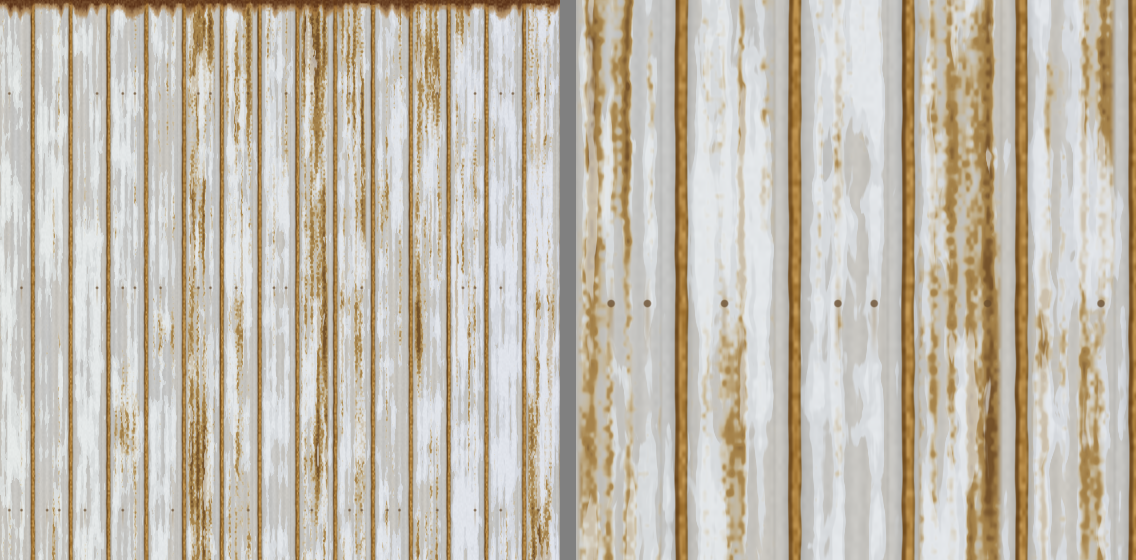
Left, the full canvas; right, a detail of the centre.
Give the GLSL for this texture, as a WebGL 2 fragment shader.

```glsl
#version 300 es
precision highp float;
// Weathered corrugated metal wall: peeling white paint, rusty seams and streaks.
uniform vec2 u_resolution;
out vec4 outColor;

float hash(vec2 p) {
  return fract(sin(dot(p, vec2(127.1, 311.7))) * 43758.5453);
}

float noise(vec2 p) {
  vec2 i = floor(p), f = fract(p);
  f = f * f * (3.0 - 2.0 * f);
  return mix(mix(hash(i), hash(i + vec2(1, 0)), f.x),
             mix(hash(i + vec2(0, 1)), hash(i + vec2(1, 1)), f.x), f.y);
}

float fbm(vec2 p) {
  float sum = 0.0, amp = 0.52;
  for (int i = 0; i < 4; i++) {
    sum += amp * noise(p);
    p = p * 2.07 + 17.3;
    amp *= 0.53;
  }
  return sum / 1.02;
}

// Rust level of each panel, left to right
const float wear[15] = float[15](0.0, 0.05, 0.1, 0.3, 0.2, 0.95, 0.6, 0.3,
                                 1.0, 0.6, 0.2, 0.85, 0.55, 0.15, 0.65);

void main() {
  vec2 uv = gl_FragCoord.xy / u_resolution;
  float aa = 1.0 / u_resolution.x;

  // Panels between seams
  float u = (uv.x - 0.0586) / 0.0675;
  float panel = floor(u), f = fract(u);
  float level = wear[clamp(int(panel) + 1, 0, 14)];
  float ribs = cos(6.2832 * (f * 6.0 - 0.25));
  float inner = smoothstep(0.07, 0.14, f) * smoothstep(0.84, 0.77, f);
  float grain = noise(uv * vec2(420.0, 260.0));

  // Bare primer with shallow ribs and a plain strip before each seam
  vec3 color = mix(vec3(0.79, 0.775, 0.745), vec3(0.77, 0.775, 0.775), noise(uv * vec2(70.0, 3.0)));
  color += 0.018 * ribs * inner + 0.025 * (noise(uv * vec2(240.0, 5.0)) - 0.5);
  color -= 0.035 * smoothstep(0.025, 0.0, abs(f - 0.82));

  // White paint in long strips with ragged edges
  vec2 q = uv;
  q.x += 0.0035 * (noise(uv * vec2(45.0, 75.0)) - 0.5);
  q.y += 0.02 * (noise(uv * vec2(150.0, 30.0)) - 0.5);
  float paint = 0.62 * fbm(q * vec2(100.0, 9.0)) + 0.38 * fbm(q * vec2(28.0, 26.0) + 40.0);
  paint += 0.055 * ribs + 0.09 * smoothstep(0.72, 0.92, uv.x) + 0.04 * (hash(vec2(panel, 3.0)) - 0.5);
  paint -= 0.17 * (1.0 - inner);
  float white = smoothstep(0.45, 0.49, paint);
  vec3 paintColor = mix(vec3(0.86, 0.875, 0.87), vec3(0.835, 0.85, 0.885), uv.x);
  paintColor += 0.05 * smoothstep(0.54, 0.6, paint);
  color = mix(color, paintColor, white * 0.92);

  // Rust streaks running down the ribs
  float streak = noise(q * vec2(190.0, 5.0) + 9.0);
  float patches = fbm(uv * vec2(18.0, 4.5) + 71.0);
  float rust = 0.5 * streak + 0.6 * patches + 0.2 * grain + 0.08 * ribs;
  rust += 0.12 * (noise(q * vec2(130.0, 40.0)) - 0.5) - 1.0 + 0.37 * level;
  float chips = 1.0 - 0.6 * smoothstep(0.56, 0.62, paint);
  float stain = smoothstep(-0.13, 0.1, rust) * inner * chips;
  vec3 rustColor = mix(vec3(0.77, 0.67, 0.47), vec3(0.63, 0.48, 0.24), smoothstep(-0.03, 0.14, rust));
  rustColor = mix(rustColor, vec3(0.42, 0.27, 0.1), smoothstep(0.13, 0.33, rust));
  color = mix(color, rustColor, stain * 0.92);

  // Rusty seams, golden with a dark left side
  float d = (fract(u + 0.5) - 0.5) * 0.0675;
  d += 0.0008 * (noise(vec2(panel, uv.y * 60.0)) - 0.5);
  float id = floor(u + 0.5);
  float age = noise(vec2(id * 7.3, uv.y * 5.0));
  color *= 1.0 - 0.1 * smoothstep(0.009, 0.003, abs(d));
  vec3 seam = mix(vec3(0.62, 0.44, 0.18), vec3(0.77, 0.6, 0.33), grain);
  seam = mix(seam, vec3(0.36, 0.23, 0.09),
             smoothstep(-0.0002, -0.0024, d) * (0.45 + 0.5 * age));
  seam *= 1.0 - 0.22 * smoothstep(0.0015, 0.0035, d);
  color = mix(color, seam, smoothstep(0.0037 + aa, 0.0037 - aa, abs(d)));

  // Rows of small bolts with short stains
  for (int i = 0; i < 3; i++) {
    float row = 0.833 - 0.347 * float(i) - 0.05 * step(1.5, float(i));
    for (int j = 0; j < 2; j++) {
      vec2 b = vec2((f - 0.38 - 0.32 * float(j)) * 0.0675, uv.y - row);
      float shown = step(0.35, hash(vec2(panel, float(i * 2 + j))));
      float bolt = smoothstep(0.0022 + aa, 0.0022 - aa, length(b));
      float run = smoothstep(0.003, 0.0, abs(b.x)) * smoothstep(0.03, 0.0, abs(b.y + 0.008));
      color = mix(color, vec3(0.62, 0.5, 0.32), 0.35 * run * shown);
      color = mix(color, vec3(0.4, 0.29, 0.17), 0.75 * bolt * shown);
    }
  }

  // Rusted top edge with drips
  float top = 1.0 - uv.y;
  float drip = 0.009 + 0.022 * pow(noise(vec2(uv.x * 110.0, 2.0)), 2.0) + 0.005 * (grain - 0.5);
  color = mix(color, vec3(0.66, 0.48, 0.25), 0.75 * smoothstep(drip + 0.01, drip - 0.002, top));
  color = mix(color, vec3(0.34, 0.18, 0.08), smoothstep(drip, drip * 0.35, top) * (0.6 + 0.4 * grain));

  color += 0.025 * (grain - 0.5);
  outColor = vec4(color, 1.0);
}
```
